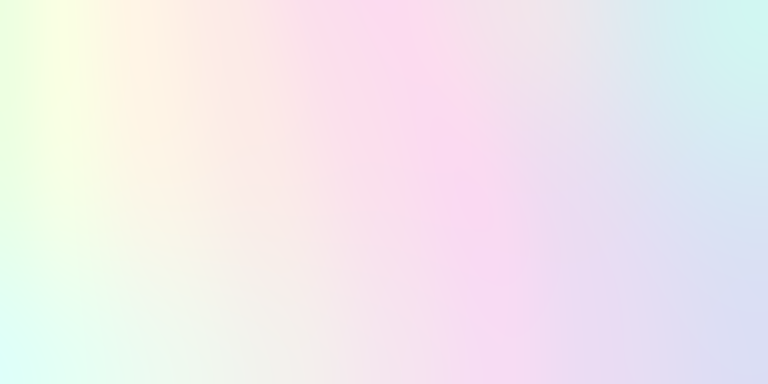
Give the GLSL for this background, as a WebGL 1 fragment shader.

```glsl
precision mediump float;

uniform vec2 u_resolution;

// Ramp colours, left to right
const vec3 MINT       = vec3(0.930, 1.000, 0.880);
const vec3 LEMON      = vec3(0.980, 1.000, 0.890);
const vec3 CREAM      = vec3(1.000, 0.960, 0.900);
const vec3 PEACH      = vec3(0.990, 0.920, 0.905);
const vec3 ROSE       = vec3(0.985, 0.870, 0.930);
const vec3 PINK       = vec3(0.985, 0.842, 0.950);
const vec3 LILAC      = vec3(0.930, 0.850, 0.950);
const vec3 PERIWINKLE = vec3(0.860, 0.860, 0.955);

// Glow colours
const vec3 ICE   = vec3(0.870, 1.000, 0.980);
const vec3 PEARL = vec3(1.000, 0.930, 0.890);
const vec3 AQUA  = vec3(0.820, 0.970, 0.950);

// Glow placement, in fractions of the canvas
const vec2 ICE_FALLOFF    = vec2(0.32, 0.40);
const vec2 PEARL_CENTER   = vec2(0.70, 1.00);
const vec2 PEARL_RADIUS   = vec2(0.18, 0.35);
const float PEARL_AMOUNT  = 0.50;
const vec2 AQUA_CENTER    = vec2(1.00, 1.00);
const vec2 AQUA_RADIUS    = vec2(0.20, 0.50);

// Leftward lean of the bands toward the top
const float BAND_BEND = 0.12;

float glow(vec2 p, vec2 center, vec2 radius) {
  vec2 d = (p - center) / radius;
  return exp(-dot(d, d));
}

// Soft sequence of pastel bands along t
vec3 pastelRamp(float t) {
  vec3 c = mix(MINT, LEMON, smoothstep(0.00, 0.09, t));
  c = mix(c, CREAM, smoothstep(0.08, 0.21, t));
  c = mix(c, PEACH, smoothstep(0.20, 0.37, t));
  c = mix(c, ROSE, smoothstep(0.36, 0.54, t));
  c = mix(c, PINK, smoothstep(0.52, 0.64, t));
  c = mix(c, LILAC, smoothstep(0.65, 0.77, t));
  return mix(c, PERIWINKLE, smoothstep(0.74, 1.00, t));
}

void main() {
  vec2 uv = gl_FragCoord.xy / u_resolution;

  // Bent bands, straight at the left edge
  float bend = BAND_BEND * uv.y * uv.y * smoothstep(0.0, 0.5, uv.x);
  vec3 color = pastelRamp(uv.x + bend);

  // Cool light spreading from the lower left
  vec2 fall = uv / ICE_FALLOFF;
  color = mix(color, ICE, exp(-fall.x - fall.y * fall.y));

  // Warm and cool light in the upper right
  color = mix(color, PEARL, PEARL_AMOUNT * glow(uv, PEARL_CENTER, PEARL_RADIUS));
  color = mix(color, AQUA, glow(uv, AQUA_CENTER, AQUA_RADIUS));

  gl_FragColor = vec4(color, 1.0);
}
```
